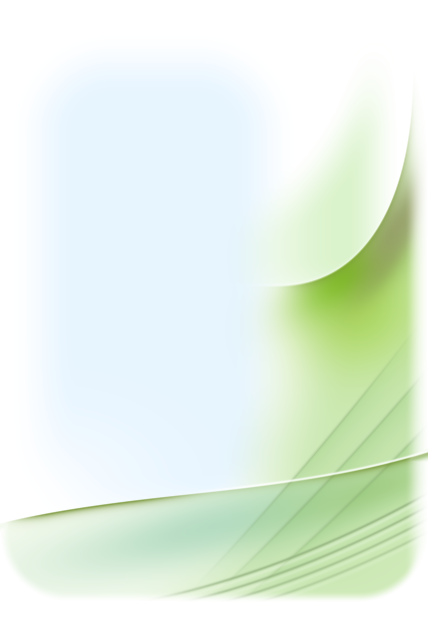
Reproduce this background procedurally as a WebGL 2 fragment shader.

```glsl
#version 300 es
precision highp float;
// Soft pale-blue haze with a sweeping green leaf curve and translucent, layered blades below.

uniform vec2 u_resolution;
out vec4 outColor;

// Colours
const vec3 WHITE = vec3(1.0);
const vec3 SKY = vec3(0.905, 0.960, 1.0);
const vec3 MIST = vec3(0.85, 0.95, 0.79);
const vec3 PALE_GREEN = vec3(0.77, 0.90, 0.66);
const vec3 LIME = vec3(0.66, 0.84, 0.34);
const vec3 VIVID = vec3(0.49, 0.74, 0.13);
const vec3 OLIVE = vec3(0.42, 0.54, 0.14);
const vec3 BROWN = vec3(0.57, 0.60, 0.39);
const vec3 TEAL = vec3(0.64, 0.83, 0.71);
const vec3 SHADOW = vec3(0.42, 0.53, 0.36);

// Shapes, in canvas widths (height is 1.5)
const float HEIGHT = 1.5;
const vec2 SWEEP_CENTER = vec2(0.64, 1.35);
const vec2 SWEEP_RADII = vec2(0.325, 0.52);
const float SWEEP_POWER = 2.33;
const vec2 VEIL_CENTER = vec2(0.45, 1.5);
const vec2 VEIL_RADII = vec2(0.40, 0.50);
const int STREAKS = 3;
const int VEINS = 4;

// Lower-right quarter of a superellipse; positive outside.
float quarterArc(vec2 p, vec2 center, vec2 radii, float power) {
    vec2 q = max(vec2(p.x - center.x, center.y - p.y) / radii, vec2(1e-4));
    return pow(pow(q.x, power) + pow(q.y, power), 1.0 / power) - 1.0;
}

// Gaussian glow, tilted by an angle.
float glow(vec2 p, vec2 center, vec2 size, float angle) {
    float c = cos(angle), s = sin(angle);
    vec2 q = mat2(c, -s, s, c) * (p - center) / size;
    return exp(-dot(q, q));
}

float roundBox(vec2 p, vec2 center, vec2 halfSize, float radius) {
    vec2 q = abs(p - center) - halfSize + radius;
    return length(max(q, 0.0)) + min(max(q.x, q.y), 0.0) - radius;
}

// Thin smooth line from a signed distance.
float line(float d, float width) {
    return exp(-d * d / (width * width));
}

float bladeTop(float x) {
    return 0.273 + x * (0.24 + x * (-0.29 + x * 0.217));
}

// Blue haze and the pale veil above the sweep
vec3 backdrop(vec2 p, float sweep) {
    float box = roundBox(p, vec2(0.36, 0.83), vec2(0.34, 0.60), 0.24);
    float haze = smoothstep(0.0, -0.16, box);
    haze *= 1.0 - 0.65 * glow(p, vec2(0.10, 0.36), vec2(0.25, 0.16), 0.0);
    vec3 col = mix(WHITE, SKY, haze);
    float arc = quarterArc(p, VEIL_CENTER, VEIL_RADII, 2.2);
    float veil = smoothstep(-0.08, 0.22, arc) * smoothstep(0.50, 0.80, p.x);
    veil *= smoothstep(0.94, 0.81, p.x) * smoothstep(1.43, 1.17, p.y);
    veil *= smoothstep(0.72, 0.90, p.y) * smoothstep(0.02, -0.02, sweep);
    return mix(col, MIST, 0.95 * veil);
}

// Bright body under the curved edge
vec3 sweepBody(vec3 col, vec2 p, float sweep, float px) {
    float outside = smoothstep(-px, 2.0 * px, sweep);
    float softLeft = smoothstep(0.58, 0.84, p.x + 0.08 * smoothstep(0.7, 0.4, p.y));
    float body = outside * softLeft * smoothstep(1.35, 0.90, p.y);
    col = mix(col, PALE_GREEN, 0.85 * body);
    col = mix(col, LIME, 0.85 * outside * glow(p, vec2(0.84, 0.77), vec2(0.15, 0.13), 0.6));
    col = mix(col, VIVID, 0.95 * outside * glow(p, vec2(0.82, 0.855), vec2(0.13, 0.060), 0.55));
    col = mix(col, BROWN, 0.85 * outside * glow(p, vec2(0.925, 0.965), vec2(0.16, 0.050), 1.05));
    float rim = outside * exp(-max(sweep, 0.0) * 38.0) * smoothstep(0.64, 0.76, p.x);
    rim *= smoothstep(1.36, 1.0, p.y);
    col = mix(col, OLIVE, 0.55 * rim);
    // Faint fold behind the edge
    float fold = line(sweep - 0.16, 0.05) * smoothstep(0.78, 0.95, p.x) * smoothstep(1.2, 0.85, p.y);
    return mix(col, BROWN, 0.35 * fold);
}

// Diagonal translucent folds
vec3 streaks(vec3 col, vec2 p, float px) {
    float s = p.x - 0.684;
    float region = smoothstep(0.78, 0.50, p.y) * smoothstep(0.08, 0.16, p.y) * smoothstep(0.42, 0.72, p.x);
    for (int i = 0; i < STREAKS; i++) {
        float k = float(i);
        float d = 0.377 + 1.16 * s + 0.25 * s * s - k * (0.09 + 0.13 * s) - p.y;
        float below = smoothstep(-px, px, d) * exp(-max(d, 0.0) * 13.0);
        col = mix(col, vec3(0.55, 0.76, 0.45), 0.35 * region * below);
        col = mix(col, SHADOW, 0.20 * region * line(d, 0.003 + px));
    }
    return col;
}

// Broad lower blade, its rim and veins
vec3 lowerBlade(vec3 col, vec2 p, float px) {
    float d = bladeTop(p.x) - p.y;
    float inside = smoothstep(-px, px, d);
    vec3 body = mix(WHITE, PALE_GREEN, 0.25 + 0.55 * smoothstep(0.25, 0.85, p.x));
    body = mix(body, TEAL, 0.9 * glow(p, vec2(0.50, 0.265), vec2(0.36, 0.075), 0.22));
    body = mix(body, vec3(0.57, 0.76, 0.42), 0.65 * glow(p, vec2(0.88, 0.35), vec2(0.20, 0.05), 0.3));
    col = mix(col, body, 0.86 * inside);
    col = streaks(col, p, px);
    float t = p.x - 0.3125;
    for (int i = 0; i < VEINS; i++) {
        float k = float(i);
        float v = 0.086 + 0.19 * t + 0.27 * t * t - k * (0.022 + 0.012 * t) - p.y;
        float show = smoothstep(0.28, 0.60, p.x) * (1.0 - 0.2 * k);
        col = mix(col, SHADOW, 0.65 * show * line(v, 0.0025 + 0.5 * px));
        col = mix(col, WHITE, 0.40 * show * line(v - 0.009, 0.005));
        col = mix(col, PALE_GREEN, 0.25 * show * exp(-abs(v) * 28.0));
    }
    float rim = smoothstep(0.0, 0.12, p.x) * (1.0 - 0.75 * smoothstep(0.30, 0.52, p.x));
    rim += 0.65 * smoothstep(0.65, 0.90, p.x);
    col = mix(col, OLIVE, min(rim, 1.0) * inside * exp(-max(d, 0.0) * 130.0));
    return mix(col, WHITE, 0.8 * smoothstep(0.35, 0.6, p.x) * line(d + 0.003, 0.002 + 0.4 * px));
}

void main() {
    vec2 p = gl_FragCoord.xy / u_resolution * vec2(1.0, HEIGHT);
    float px = 1.0 / u_resolution.x;
    float sweep = quarterArc(p, SWEEP_CENTER, SWEEP_RADII, SWEEP_POWER);
    vec3 col = backdrop(p, sweep);
    col = sweepBody(col, p, sweep, 2.0 * px);
    col = lowerBlade(col, p, px);
    // White frame with rounded lower corners
    float frame = roundBox(p, vec2(0.5, 0.89), vec2(0.50, 0.80), 0.16);
    float keep = smoothstep(0.003, -0.025, frame);
    keep *= 1.0 - 0.75 * smoothstep(0.945, 0.985, p.x);
    keep = max(keep, 0.8 * line(p.y - bladeTop(p.x) + 0.006, 0.010));
    outColor = vec4(mix(WHITE, col, keep), 1.0);
}
```
